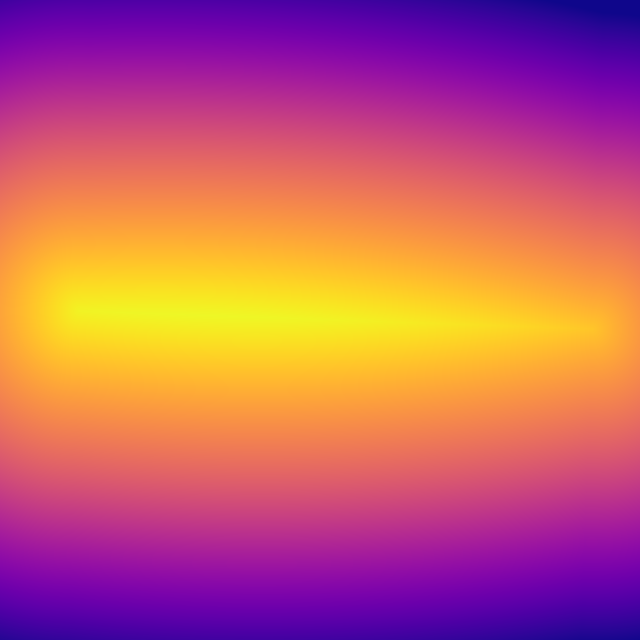
A WebGL 1 fragment shader for this background:

```glsl
precision highp float;
// A glowing, slightly tilted bar of heat fading into violet above and below.
// Heat falls off with distance to a line segment, dims along its length,
// and is coloured by a smooth polynomial ramp from navy to yellow.

uniform vec2 u_resolution;

#define BAR_LEFT vec2(0.124, 0.514)
#define BAR_RIGHT vec2(0.925, 0.486)
#define HOT_SPOT 0.25        // brightest place along the bar, 0 to 1
#define LENGTH_FADE 0.22     // dimming away from the hot spot
#define FALLOFF_LINEAR 1.5
#define FALLOFF_SQUARE 0.55

// Navy, violet, magenta, orange, yellow for heat from 0 to 1
vec3 heatColor(float t) {
    vec3 c0 = vec3(0.0587, 0.0233, 0.5433);
    vec3 c1 = vec3(2.1765, 0.2384, 0.7540);
    vec3 c2 = vec3(-2.6895, -7.4559, 3.1108);
    vec3 c3 = vec3(6.1303, 42.3462, -28.5189);
    vec3 c4 = vec3(-11.1074, -82.6663, 60.1398);
    vec3 c5 = vec3(10.0231, 71.4136, -54.0722);
    vec3 c6 = vec3(-3.6587, -22.9315, 18.1919);
    return c0 + t * (c1 + t * (c2 + t * (c3 + t * (c4 + t * (c5 + t * c6)))));
}

// Distance to the bar in x, position along it in y
vec2 barCoordinates(vec2 p) {
    vec2 axis = BAR_RIGHT - BAR_LEFT;
    vec2 fromLeft = p - BAR_LEFT;
    float along = clamp(dot(fromLeft, axis) / dot(axis, axis), 0.0, 1.0);
    return vec2(length(fromLeft - axis * along), along);
}

void main() {
    vec2 uv = gl_FragCoord.xy / u_resolution;
    vec2 bar = barCoordinates(uv);

    // Brightness along the ridge, then the drop away from it
    float offset = bar.y - HOT_SPOT;
    float ridge = 1.0 - LENGTH_FADE * offset * offset;
    float drop = bar.x * (FALLOFF_LINEAR + FALLOFF_SQUARE * bar.x);
    float heat = clamp(ridge - drop, 0.0, 1.0);

    gl_FragColor = vec4(clamp(heatColor(heat), 0.0, 1.0), 1.0);
}
```
